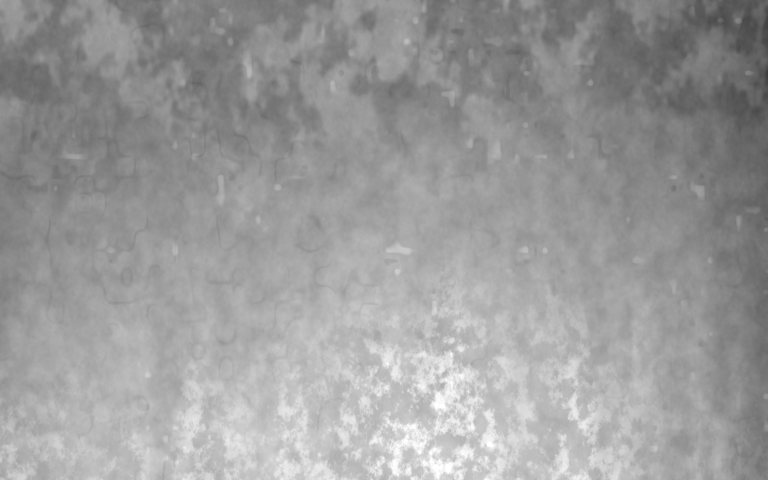
Reproduce this texture procedurally as a WebGL 1 fragment shader.

```glsl
precision highp float;

uniform vec2 u_resolution;

#define TOP_TONE 0.55
#define BOTTOM_TONE 0.775
#define LEFT_SHADE 0.13
#define RIGHT_SHADE 0.27
#define PATCH_CONTRAST 0.12
#define GRAIN_CONTRAST 0.15
#define FLAKE_GAIN 0.24
#define STREAK_GAIN 0.06
#define WRINKLE_DEPTH 0.04
#define SPECK_GAIN 0.10

float hash(vec2 p) {
  vec3 q = fract(vec3(p.xyx) * 0.1031);
  q += dot(q, q.yzx + 33.33);
  return fract((q.x + q.y) * q.z);
}

float noise(vec2 p) {
  vec2 cell = floor(p);
  vec2 f = fract(p);
  f = f * f * (3.0 - 2.0 * f);
  float low = mix(hash(cell), hash(cell + vec2(1.0, 0.0)), f.x);
  float high = mix(hash(cell + vec2(0.0, 1.0)), hash(cell + 1.0), f.x);
  return mix(low, high, f.y);
}

float fbm(vec2 p) {
  float sum = 0.0;
  float weight = 0.4;
  for (int i = 0; i < 4; i++) {
    sum += weight * noise(p);
    p = mat2(1.6, 1.2, -1.2, 1.6) * p + 17.3;
    weight *= 0.65;
  }
  return sum / 0.939;
}

// Broad lighting: bright lower centre, dim top, shaded sides
float lighting(vec2 uv) {
  float tone = mix(BOTTOM_TONE, TOP_TONE, smoothstep(0.0, 0.95, uv.y));
  float left = max(0.56 - uv.x, 0.0) / 0.56;
  float right = max(uv.x - 0.56, 0.0) / 0.44;
  tone -= LEFT_SHADE * left * left * (1.0 - smoothstep(0.6, 1.0, uv.y));
  return tone - RIGHT_SHADE * pow(right, 2.2) * mix(1.0, 0.7, uv.y);
}

// Worn blotches along the top, broken up and slightly upright
float topPatches(vec2 p, vec2 uv) {
  float edge = uv.y + 0.2 * (fbm(p * 5.0 + 40.0) - 0.5) - 0.08 * uv.x;
  float zone = smoothstep(0.60, 0.80, edge);
  float blotch = smoothstep(0.40, 0.60, fbm(p * vec2(11.0, 8.0) + 3.0));
  return zone * (blotch - 0.60);
}

// Pale crumbs gathered in upright columns near the bottom
float flakes(vec2 p, vec2 uv) {
  float column = noise(vec2(p.x * 15.0, p.y * 2.0) + 8.0);
  float centre = exp(-pow((uv.x - 0.57) / 0.24, 2.0));
  float reach = 0.17 + 0.22 * centre + 0.26 * (column - 0.5);
  float zone = 1.0 - smoothstep(reach - 0.22, reach + 0.14, uv.y);
  float crumbs = smoothstep(0.38, 0.70, fbm(p * vec2(46.0, 36.0) + 60.0));
  float side = mix(0.45, 1.0, centre) * (1.0 - 0.5 * smoothstep(0.75, 1.0, uv.x));
  return zone * side * crumbs * mix(0.5, 1.2, column);
}

// Faint short dark creases, strongest on the left
float wrinkles(vec2 p, vec2 uv) {
  float contour = abs(noise(p * vec2(34.0, 26.0) + 90.0) - 0.5);
  float line = 1.0 - smoothstep(0.0, 0.14, contour);
  float gaps = smoothstep(0.45, 0.80, noise(p * 17.0 + 25.0));
  return line * gaps * (1.0 - 0.6 * smoothstep(0.4, 0.8, uv.x));
}

// Irregular pale specks and fewer dark ones at the peaks of fine noise
float specks(vec2 p) {
  float peak = noise(p * vec2(52.0, 46.0) + 133.0);
  float sparse = smoothstep(0.5, 0.8, noise(p * 13.0 + 71.0));
  float pale = smoothstep(0.76, 0.96, peak);
  float dark = 1.0 - smoothstep(0.05, 0.20, peak);
  return sparse * (pale - 0.5 * dark);
}

void main() {
  vec2 uv = gl_FragCoord.xy / u_resolution;
  vec2 p = gl_FragCoord.xy / u_resolution.y;

  float tone = lighting(uv);
  tone += PATCH_CONTRAST * topPatches(p, uv);
  tone += GRAIN_CONTRAST * (fbm(p * vec2(32.0, 26.0)) - 0.5);
  tone += 0.04 * (fbm(p * 5.0 + 12.0) - 0.5);

  // Upright stains strengthen toward the bottom
  float streak = noise(vec2(p.x * 24.0, p.y * 3.0) + 31.0) - 0.5;
  tone += STREAK_GAIN * streak * mix(1.2, 0.4, uv.y);

  tone -= WRINKLE_DEPTH * wrinkles(p, uv);
  tone += SPECK_GAIN * specks(p);
  tone += FLAKE_GAIN * flakes(p, uv);

  gl_FragColor = vec4(vec3(clamp(tone, 0.0, 1.0)), 1.0);
}
```
